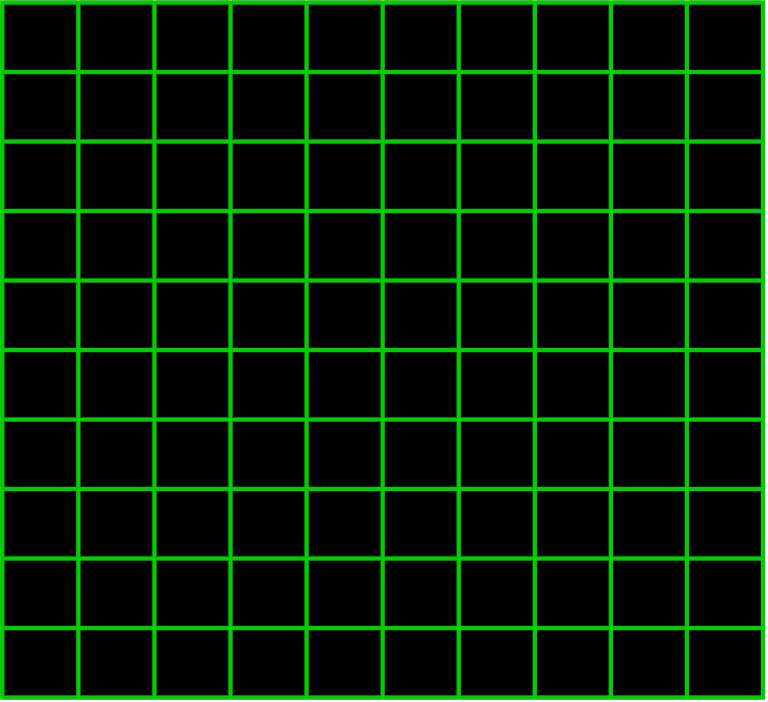
Give the GLSL for this pattern, as a Shadertoy shader.

```glsl
#define CELLS vec2(10.0, 10.0)
#define GRID_MIN vec2(0.0030, 0.0064)
#define GRID_MAX vec2(0.9935, 0.9964)
#define LINE_WIDTH 0.0062
#define LINE_COLOR vec3(0.01, 0.80, 0.01)
#define CELL_COLOR vec3(0.0)
#define MARGIN_COLOR vec3(1.0)

// Pixel coverage of a signed distance, both in canvas heights
float coverage(float dist, float pixel) {
    return clamp(0.5 - dist / pixel, 0.0, 1.0);
}

float boxDistance(vec2 p, vec2 halfSize) {
    vec2 d = abs(p) - halfSize;
    return max(d.x, d.y);
}

// Distance to the nearest grid line centre on either axis
float gridDistance(vec2 p, vec2 cellSize) {
    vec2 nearest = clamp(round(p / cellSize), vec2(0.0), CELLS);
    vec2 d = abs(p - nearest * cellSize);
    return min(d.x, d.y);
}

void mainImage(out vec4 fragColor, in vec2 fragCoord) {
    float pixel = 1.0 / iResolution.y;
    vec2 canvas = iResolution.xy * pixel;
    vec2 gridSize = (GRID_MAX - GRID_MIN) * canvas;
    vec2 p = fragCoord * pixel - GRID_MIN * canvas;

    // Ruled cells
    float lineDist = gridDistance(p, gridSize / CELLS) - 0.5 * LINE_WIDTH;
    vec3 color = mix(CELL_COLOR, LINE_COLOR, coverage(lineDist, pixel));

    // Thin margin beyond the outer lines
    vec2 halfSize = 0.5 * (gridSize + LINE_WIDTH);
    float frameDist = boxDistance(p - 0.5 * gridSize, halfSize);
    color = mix(MARGIN_COLOR, color, coverage(frameDist, pixel));

    fragColor = vec4(color, 1.0);
}
```
